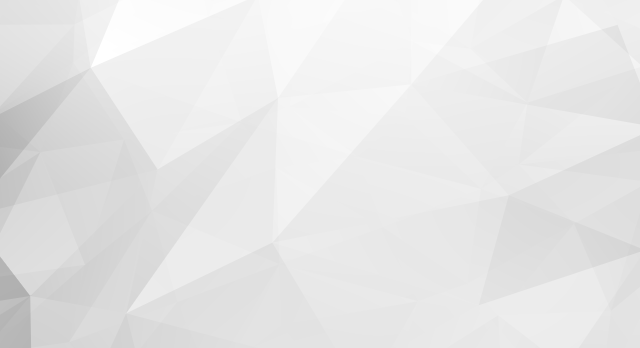
Write a Shadertoy shader that draws this background.

```glsl
#define CELL vec2(0.46, 0.36)
#define FINE_SCALE 0.6
#define JITTER 0.72
#define TILT 0.33
#define FACET_CONTRAST 0.034
#define FINE_CONTRAST 0.026
#define SLOPE 0.8
#define FLATNESS 0.5
#define BASE_TONE 0.902
#define GLOW 0.078
#define LEFT_SHADE 0.17
#define RIGHT_SHADE 0.06

float hash(vec2 p) {
    return fract(sin(dot(p, vec2(127.1, 311.7))) * 43758.5453);
}

float cross2(vec2 a, vec2 b) {
    return a.x * b.y - a.y * b.x;
}

// Jittered lattice point
vec2 vertex(vec2 id, vec2 cell, float seed) {
    vec2 key = id + seed;
    vec2 offset = vec2(hash(key), hash(key + 41.3)) - 0.5;
    return (id + JITTER * offset) * cell;
}

// Signed distance to an edge line, positive on its left
float edgeDistance(vec2 p, vec2 a, vec2 b) {
    return cross2(b - a, p - a) / max(length(b - a), 1e-4);
}

// Adds one triangle: middle in xy, tone in z, coverage in w
void addTriangle(inout vec4 sum, vec2 p, vec2 a, vec2 b, vec2 c, vec2 key, float size) {
    float side = sign(cross2(b - a, c - a));
    float inside = min(side * edgeDistance(p, a, b),
                   min(side * edgeDistance(p, b, c), side * edgeDistance(p, c, a)));
    float coverage = clamp(0.5 + inside * iResolution.y, 0.0, 1.0);
    vec2 middle = (a + b + c) / 3.0;
    float angle = 6.2832 * hash(key + 7.7);
    float ramp = dot(p - middle, vec2(cos(angle), sin(angle))) / size;
    float tone = 2.0 * hash(key + 19.1) - 1.0 + SLOPE * ramp;
    sum += coverage * vec4(middle, tone, 1.0);
}

// Irregular triangle mesh: returns middle and tone of the facet at p
vec3 facets(vec2 p, vec2 cell, float seed) {
    vec2 home = floor(p / cell);
    vec4 sum = vec4(0.0);
    for (int j = -1; j <= 1; j++)
    for (int i = -1; i <= 1; i++) {
        vec2 id = home + vec2(i, j);
        vec2 a = vertex(id, cell, seed);
        vec2 b = vertex(id + vec2(1, 0), cell, seed);
        vec2 c = vertex(id + vec2(1, 1), cell, seed);
        vec2 d = vertex(id + vec2(0, 1), cell, seed);

        // Random diagonal, kept inside the quad
        bool acValid = cross2(c - a, b - a) * cross2(c - a, d - a) < 0.0;
        bool bdValid = cross2(d - b, a - b) * cross2(d - b, c - b) < 0.0;
        vec2 key = id + seed + 3.1;
        if (acValid && (!bdValid || hash(key) < 0.5)) {
            addTriangle(sum, p, a, b, c, key, cell.x);
            addTriangle(sum, p, a, c, d, key + 61.7, cell.x);
        } else {
            addTriangle(sum, p, a, b, d, key, cell.x);
            addTriangle(sum, p, b, c, d, key + 61.7, cell.x);
        }
    }
    return sum.xyz / max(sum.w, 1e-4);
}

float leftFalloff(vec2 uv) {
    return exp(-5.5 * max(uv.x, 0.0)) * (1.0 - 0.85 * smoothstep(0.55, 0.95, uv.y));
}

// Broad lighting: glow at the top, shade at both sides
float lighting(vec2 uv) {
    vec2 glow = (uv - vec2(0.5, 1.0)) * vec2(1.6, 1.8);
    vec2 shade = (uv - vec2(0.88, 0.45)) * vec2(5.0, 4.0);
    return BASE_TONE + GLOW * exp(-dot(glow, glow))
         - LEFT_SHADE * leftFalloff(uv)
         - RIGHT_SHADE * exp(-dot(shade, shade));
}

void mainImage(out vec4 fragColor, in vec2 fragCoord) {
    vec2 uv = fragCoord / iResolution.xy;
    vec2 p = fragCoord / iResolution.y;
    float aspect = iResolution.x / iResolution.y;

    // Tilt the mesh so that long edges rise to the right
    float c = cos(TILT), s = sin(TILT);
    mat2 tilt = mat2(c, -s, s, c);
    vec2 q = tilt * p;
    vec3 coarse = facets(q, CELL, 5.0);
    vec3 fine = facets(q, CELL * FINE_SCALE, 23.0);

    // Light each facet partly from its middle
    vec2 facetUv = (coarse.xy * tilt) / vec2(aspect, 1.0);
    float tone = lighting(mix(uv, facetUv, FLATNESS));

    // Facet relief, finer and stronger near the left and right
    float left = leftFalloff(uv);
    float sides = smoothstep(0.1, 0.5, abs(uv.x - 0.45));
    tone += FACET_CONTRAST * (0.65 + 0.35 * sides + 0.5 * left) * coarse.z;
    tone += FINE_CONTRAST * (0.15 + 0.5 * sides + 0.5 * left) * fine.z;

    fragColor = vec4(vec3(clamp(tone, 0.0, 1.0)), 1.0);
}
```
